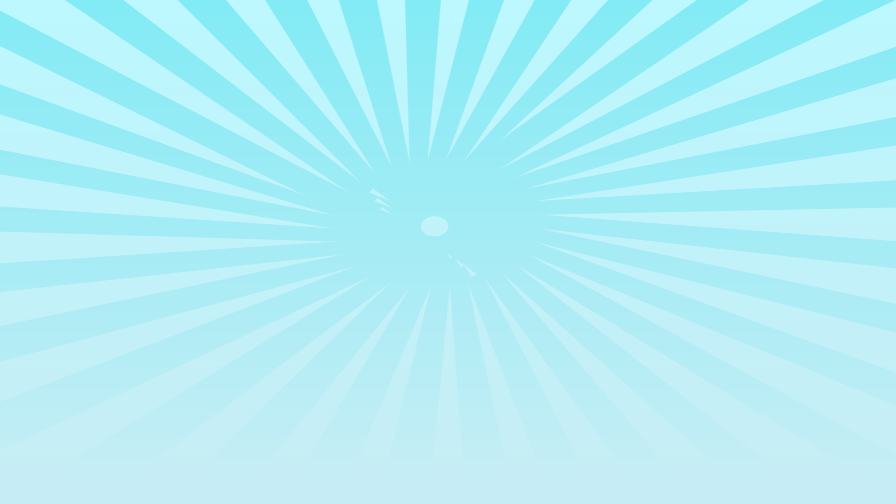
A WebGL 2 fragment shader for this background:

```glsl
#version 300 es
precision highp float;
// Pale swirling sunburst around a small oval on a soft aqua gradient.
uniform vec2 u_resolution;
out vec4 outColor;

const float TAU = 6.2831853;
const float RAY_COUNT = 32.0;
const float RAY_SLOPE = 0.064;
const float SWIRL = 0.14;
const vec2 CENTER = vec2(0.485, 0.551);
const float OVAL_STRETCH = 1.35;

vec2 polar(float angle, float radius) {
    return radius * vec2(cos(angle), sin(angle));
}

float fill(float dist, float blur) {
    return 1.0 - smoothstep(-blur, blur, dist);
}

// Distance to a wedge that opens from its tip along a unit direction.
float wedge(vec2 p, vec2 tip, vec2 dir, float slope) {
    vec2 q = p - tip;
    float across = abs(q.x * dir.y - q.y * dir.x);
    return across - slope * dot(q, dir);
}

// A wedge cut off at a given length.
float shard(vec2 p, vec2 tip, vec2 dir, float slope, float len) {
    return max(wedge(p, tip, dir, slope), dot(p - tip, dir) - len);
}

// Layered sines make the spacing of the rays slightly uneven.
float warpAngle(float a) {
    float degreesOff = -1.85 + 3.4 * cos(a) - 2.16 * sin(a)
        - 1.2 * cos(2.0 * a) - 3.1 * sin(2.0 * a) + sin(3.0 * a);
    return a + radians(degreesOff);
}

float tipRadius(float index, float a) {
    float radius = 0.19 + 0.005 * cos(a) + 0.007 * sin(a) + 0.018 * cos(2.0 * a);
    bool isShort = index < 20.0 && mod(index, 9.0) == 5.0;
    return radius + (isShort ? 0.075 : 0.0);
}

float sunburst(vec2 p) {
    float dist = 1e3;
    for (float i = 0.0; i < RAY_COUNT; i++) {
        float a = warpAngle(TAU * i / RAY_COUNT);
        vec2 tip = polar(a + SWIRL, tipRadius(i, a));
        vec2 target = polar(a, 0.76 + 0.15 * cos(2.0 * a));
        dist = min(dist, wedge(p, tip, normalize(target - tip), RAY_SLOPE));
    }
    return dist;
}

// Small splinters left inside the clear middle.
float splinters(vec2 p) {
    float dist = 1e3;
    for (float k = 0.0; k < 3.0; k++) {
        vec2 upper = vec2(-0.09 + 0.0035 * k, 0.069 - 0.019 * k);
        vec2 lower = vec2(0.025 + 0.016 * k, -0.072 - 0.014 * k);
        dist = min(dist, shard(p, upper, vec2(-0.8, 0.6), 0.14, 0.045 - 0.008 * k));
        dist = min(dist, shard(p, lower, vec2(0.55, -0.835), 0.16, 0.015 + 0.012 * k));
    }
    return dist;
}

void main() {
    vec2 uv = gl_FragCoord.xy / u_resolution;
    vec2 p = (uv - CENTER) * vec2(u_resolution.x / u_resolution.y, OVAL_STRETCH);
    float blur = 0.8 / u_resolution.y;

    // Both colours fade into one pale tone near the bottom.
    float height = clamp((uv.y - 0.06) / 0.94, 0.0, 1.0);
    vec3 pale = vec3(0.775, 0.93, 0.96);
    vec3 sky = mix(pale, vec3(0.51, 0.92, 0.96), height);
    vec3 light = mix(pale, vec3(0.74, 0.97, 1.0), height);

    float oval = length(p) - 0.0272;
    float dist = min(oval, min(sunburst(p), splinters(p)));
    outColor = vec4(mix(sky, light, fill(dist, blur)), 1.0);
}
```
